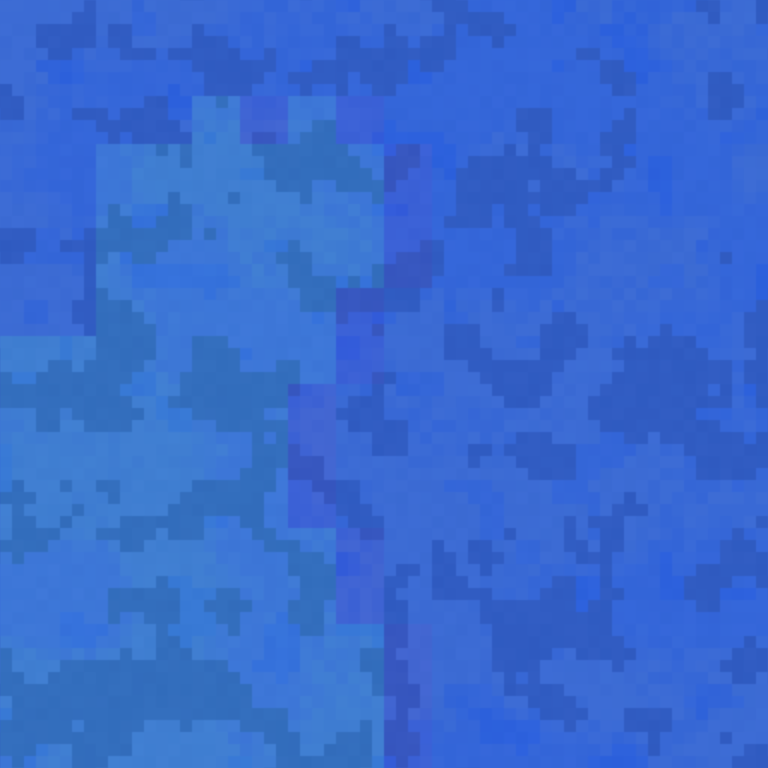
This pattern is drawn by a three.js fragment shader. Its source:

```glsl
varying vec2 vUv;

float hash(vec2 p) {
  vec3 h = fract(p.xyx * 0.1031);
  h += dot(h, h.yzx + 33.33);
  return fract((h.x + h.y) * h.z);
}

float noise(vec2 p) {
  vec2 i = floor(p), f = fract(p);
  f = f * f * (3.0 - 2.0 * f);
  return mix(mix(hash(i), hash(i + vec2(1.0, 0.0)), f.x),
             mix(hash(i + vec2(0.0, 1.0)), hash(i + 1.0), f.x), f.y);
}

// Stepped teal region on a grid of 16 x 16 blocks
float tealRegion(vec2 block) {
  float right = min(6.0 + floor(abs(block.y - 6.0) * 0.5), min(8.0, 20.0 - block.y));
  float left = 2.0 * step(8.5, block.y) + 2.0 * step(12.5, block.y);
  float inside = step(left, block.x) * step(block.x, right - 0.5) * step(block.y, 13.5);
  float gap = step(12.5, block.y) * step(0.5, mod(block.x, 2.0));
  return inside * (1.0 - gap);
}

vec3 cellColor(vec2 cell) {
  vec2 uv = (cell + 0.5) / 64.0;
  vec2 block = floor(cell / 4.0);
  float teal = tealRegion(block);
  float jitter = hash(cell + 17.0) - 0.5;

  // The upper right corner is calmer and more saturated
  float calm = 1.0 - smoothstep(0.1, 0.45, distance(uv, vec2(0.95)));

  // Soft drift between the two light tones
  float pale = smoothstep(0.33, 0.67, noise(uv * 9.0 + 3.0) + 0.2 * jitter - 0.25 * calm);
  vec3 blue = mix(vec3(0.205, 0.4, 0.85), vec3(0.235, 0.42, 0.83), pale);
  vec3 green = mix(vec3(0.24, 0.465, 0.845), vec3(0.25, 0.495, 0.82), pale);
  vec3 color = mix(blue, green, teal);

  // Small vivid flecks
  color += vec3(-0.03, -0.02, 0.015) * step(0.76, noise(uv * 22.0 + 11.0));

  // Dark ragged patches
  vec2 q = mat2(0.8, 0.6, -0.6, 0.8) * uv + 5.0;
  float grain = 0.7 * noise(q * 20.0) + 0.3 * noise(q * 40.0 + 7.0);
  vec3 dark = mix(vec3(0.19, 0.36, 0.76), vec3(0.2, 0.43, 0.74), teal);
  color = mix(color, dark, step(grain, 0.415 - 0.13 * calm));

  // Violet tint on blue blocks beside the teal region
  float border = tealRegion(block - vec2(1.0, 0.0)) * (1.0 - teal);
  color += border * vec3(0.025, -0.02, -0.01);
  return color + 0.012 * jitter;
}

void main() {
  // Blend neighbouring cells across a narrow edge
  vec2 p = vUv * 64.0 - 0.5;
  vec2 cell = floor(p);
  vec2 t = smoothstep(0.4, 0.6, fract(p));
  vec3 color = vec3(0.0);
  for (int i = 0; i < 4; i++) {
    vec2 corner = vec2(mod(float(i), 2.0), floor(float(i) / 2.0));
    vec2 weight = mix(1.0 - t, t, corner);
    color += weight.x * weight.y * cellColor(cell + corner);
  }
  gl_FragColor = vec4(color, 1.0);
}
```
